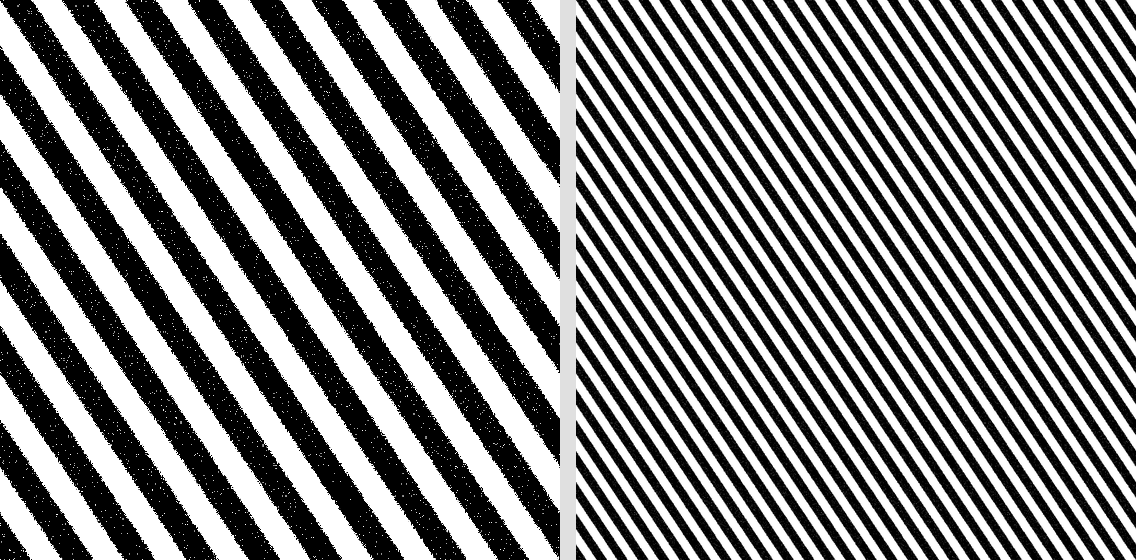
Left, the tile; right, the same tile 3 across and 3 down.
Reproduce this pattern procedurally as a WebGL 2 fragment shader.

```glsl
#version 300 es
precision highp float;

uniform vec2 u_resolution;
out vec4 outColor;

// Random value per grain cell
float hash(vec2 cell) {
    vec3 p = fract(cell.xyx * vec3(0.1031, 0.1030, 0.0973));
    p += dot(p, p.yzx + 33.33);
    return fract((p.x + p.y) * p.z);
}

void main() {
    vec2 uv = gl_FragCoord.xy / u_resolution;
    float pixel = 1.0 / min(u_resolution.x, u_resolution.y);

    // Grain grid that wraps at the canvas edges
    vec2 grid = uv * 512.0;
    vec2 cell = mod(floor(grid), 512.0);
    vec2 local = abs(fract(grid) - 0.5);

    // Diagonal stripes: 9 across, 6 down, with grainy edges
    float roughness = (hash(cell + 71.0) - 0.5) * 0.045;
    float phase = dot(uv, vec2(9.0, 6.0)) - 0.253;
    float fromCenter = abs(fract(phase + 0.5) - 0.5);
    float stripeDist = fromCenter - 0.2525 + roughness;
    float ink = 1.0 - smoothstep(-3.0 * pixel, 3.0 * pixel, stripeDist);

    // Sparse square specks worn out of the ink
    float speckDist = max(local.x, local.y) - 0.5;
    float soft = 256.0 * pixel;
    float speck = 1.0 - smoothstep(-soft, soft, speckDist);
    speck *= step(hash(cell), 0.024);

    vec3 paperColor = vec3(1.0);
    vec3 inkColor = vec3(0.0);
    outColor = vec4(mix(paperColor, inkColor, ink * (1.0 - speck)), 1.0);
}
```
